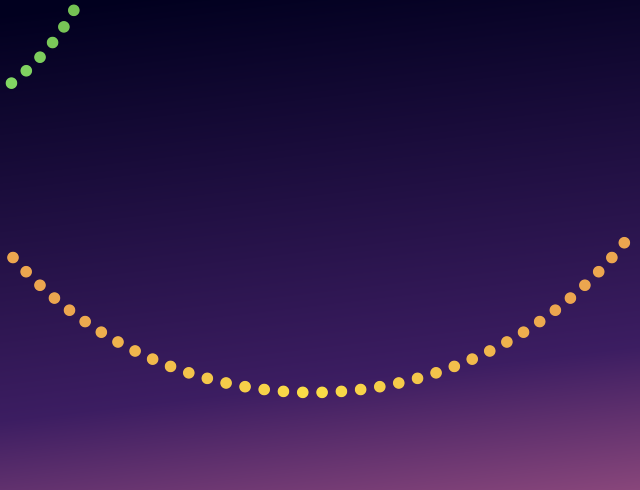
Write a WebGL 2 fragment shader that draws this background.

```glsl
#version 300 es
precision highp float;

uniform vec2 u_resolution;
out vec4 fragColor;

// Sky gradient: colours and the positions of its stops
const vec3 NIGHT = vec3(0.005, 0.0, 0.122);
const vec3 VIOLET = vec3(0.235, 0.114, 0.382);
const vec3 DUSK = vec3(0.535, 0.275, 0.482);
const vec3 SKY_STOPS = vec3(0.034, 0.86, 1.153);
const float SKY_TILT = 0.117;

// Rings of dots, in units of the canvas height
const float DOT_RADIUS = 0.0118;
const vec2 WIDE_CENTER = vec2(0.6376, 1.0145);
const float WIDE_RADIUS = 0.8155;
const float WIDE_STEP = 0.0484;
const float WIDE_PHASE = 0.5;
const vec2 SMALL_CENTER = vec2(-0.2645, 1.2058);
const float SMALL_RADIUS = 0.4731;
const float SMALL_STEP = 0.0833;
const float SMALL_PHASE = 0.853;

// Dot colours
const vec3 YELLOW = vec3(0.98, 0.87, 0.28);
const vec3 ORANGE = vec3(0.925, 0.65, 0.31);
const vec3 LIME = vec3(0.51, 0.84, 0.39);
const vec3 GREEN = vec3(0.46, 0.76, 0.33);
const float YELLOW_SPREAD = 0.65;

vec3 skyColor(vec2 p) {
    float s = 1.0 - p.y + SKY_TILT * p.x;
    float upper = clamp((s - SKY_STOPS.x) / (SKY_STOPS.y - SKY_STOPS.x), 0.0, 1.0);
    float lower = clamp((s - SKY_STOPS.y) / (SKY_STOPS.z - SKY_STOPS.y), 0.0, 1.0);
    return mix(mix(NIGHT, VIOLET, upper), DUSK, lower);
}

// Angle of the nearest dot, measured from straight down
float dotAngle(vec2 p, vec2 center, float angleStep, float phase) {
    vec2 d = p - center;
    float cell = floor(atan(d.x, -d.y) / angleStep - phase + 0.5);
    return (cell + phase) * angleStep;
}

// Coverage of one dot; dots that cross the canvas edge are left out
float dotMask(vec2 p, vec2 center, float radius, float angle, vec2 canvas, float pixel) {
    vec2 c = center + radius * vec2(sin(angle), -cos(angle));
    vec2 margin = min(c, canvas - c);
    float inside = step(DOT_RADIUS, min(margin.x, margin.y));
    float edge = length(p - c) - DOT_RADIUS;
    return inside * (1.0 - smoothstep(-0.6 * pixel, 0.6 * pixel, edge));
}

void main() {
    float pixel = 1.0 / u_resolution.y;
    vec2 canvas = u_resolution * pixel;
    vec2 p = gl_FragCoord.xy * pixel;
    vec3 color = skyColor(p);

    // Wide arc, yellow at its lowest point
    float angle = dotAngle(p, WIDE_CENTER, WIDE_STEP, WIDE_PHASE);
    float mask = dotMask(p, WIDE_CENTER, WIDE_RADIUS, angle, canvas, pixel);
    float warmth = min(abs(angle) / YELLOW_SPREAD, 1.0);
    color = mix(color, mix(YELLOW, ORANGE, warmth), mask);

    // Small corner arc, darker as it climbs
    angle = dotAngle(p, SMALL_CENTER, SMALL_STEP, SMALL_PHASE);
    mask = dotMask(p, SMALL_CENTER, SMALL_RADIUS, angle, canvas, pixel);
    color = mix(color, mix(LIME, GREEN, smoothstep(0.6, 1.1, angle)), mask);

    fragColor = vec4(color, 1.0);
}
```
